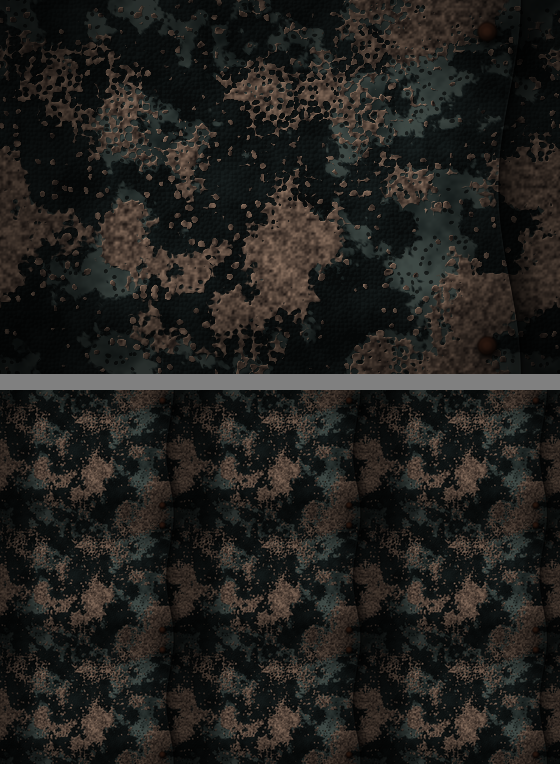
Top, the tile; bottom, the same tile 3 across and 3 down.
Write a Shadertoy shader that draws this texture.

```glsl
const float TAU = 6.2831853;

const vec3 TAR_DEEP = vec3(0.030, 0.040, 0.040);
const vec3 TAR_SHEEN = vec3(0.100, 0.132, 0.132);
const vec3 PAINT_DULL = vec3(0.095, 0.125, 0.122);
const vec3 PAINT_PALE = vec3(0.245, 0.285, 0.270);
const vec3 RUST_DARK = vec3(0.165, 0.132, 0.115);
const vec3 RUST_PALE = vec3(0.510, 0.415, 0.350);
const vec3 COPPER = vec3(0.340, 0.190, 0.125);

struct Layers { float rust, tar, grain, patches, pit, height; };

vec2 hash2(vec2 c) {
    vec3 q = fract(c.xyx * vec3(0.1031, 0.1030, 0.0973));
    q += dot(q, q.yzx + 33.33);
    return fract((q.xx + q.yz) * q.zy);
}

// Value noise that wraps after a whole number of repeats
float valueNoise(vec2 uv, vec2 reps, float seed) {
    vec2 p = uv * reps, i = floor(p), f = fract(p);
    f = f * f * (3.0 - 2.0 * f);
    float a = hash2(mod(i, reps) + seed).x;
    float b = hash2(mod(i + vec2(1, 0), reps) + seed).x;
    float c = hash2(mod(i + vec2(0, 1), reps) + seed).x;
    float d = hash2(mod(i + vec2(1, 1), reps) + seed).x;
    return mix(mix(a, b, f.x), mix(c, d, f.x), f.y);
}

float fbm(vec2 uv, vec2 reps, float seed, int octaves) {
    float sum = 0.0, total = 0.0, amp = 1.0;
    for (int i = 0; i < octaves; i++) {
        sum += amp * valueNoise(uv, reps, seed + float(i) * 7.0);
        total += amp;
        amp *= 0.6;
        reps *= 2.0;
    }
    return sum / total;
}

// Wrapping cellular noise: distance to the nearest centre and its random id
vec2 cells(vec2 uv, vec2 reps, float seed) {
    vec2 p = uv * reps, i = floor(p), f = fract(p);
    vec2 nearest = vec2(9.0, 0.0);
    for (int y = -1; y <= 1; y++)
    for (int x = -1; x <= 1; x++) {
        vec2 o = vec2(x, y);
        vec2 h = hash2(mod(i + o, reps) + seed);
        float d = length(o + 0.15 + 0.7 * h - f);
        if (d < nearest.x) nearest = vec2(d, fract(h.x * 7.3 + h.y * 3.1));
    }
    return nearest;
}

// Coverage and relief of the crust, the tar and the bare paint
Layers weather(vec2 uv) {
    vec2 wobble = vec2(valueNoise(uv, vec2(54, 36), 3.0), valueNoise(uv, vec2(54, 36), 19.0));
    vec2 warped = uv + 0.008 * (wobble - 0.5);
    float patches = fbm(warped, vec2(6, 4), 11.0, 6);
    float tarField = fbm(warped, vec2(9, 6), 47.0, 6);
    vec2 pore = cells(warped, vec2(75, 50), 5.0);
    vec2 blister = cells(warped, vec2(48, 32), 71.0);
    float bumps = cells(uv, vec2(132, 88), 29.0).x;
    float grain = fbm(uv, vec2(120, 80), 83.0, 2);

    float region = sin(TAU * (uv.y - 0.5)) + 0.6 * sin(TAU * (uv.x - 0.3));
    float lace = mix(0.12, 0.45, smoothstep(-0.6, 1.2, region));
    float dome = step(0.65, blister.y) * smoothstep(0.4, 0.1, blister.x);
    float score = patches - 0.58 - 0.6 * (tarField - 0.5) + lace * (pore.x - 0.45) + 0.25 * dome;

    float rust = smoothstep(-0.015, 0.025, score);
    float tar = smoothstep(0.465, 0.495, tarField);
    float pit = step(0.7, pore.y) * smoothstep(0.34, 0.2, pore.x);
    float crust = 0.45 + 0.5 * grain + 0.8 * clamp(score, 0.0, 0.3);
    float ground = mix(0.12 * grain - 0.15 * pit, 0.25 + 0.35 * (1.0 - bumps), tar);
    return Layers(rust, tar, grain, patches, pit, mix(ground, crust, rust));
}

vec3 surfaceColor(vec2 uv) {
    Layers s = weather(uv);
    float shade = s.height - weather(uv + vec2(-0.0013, 0.0022)).height;
    float mottling = fbm(uv, vec2(15, 10), 131.0, 4);

    vec3 tar = mix(TAR_DEEP, TAR_SHEEN, clamp(0.3 + 2.2 * shade + 1.2 * (mottling - 0.5), 0.0, 1.2));
    vec3 paint = mix(PAINT_DULL, PAINT_PALE, clamp(0.55 + 2.2 * (mottling - 0.5) + 0.8 * shade, 0.0, 1.0));
    paint *= 1.0 - 0.6 * s.pit;
    float tone = 0.42 + 1.2 * (s.grain - 0.5) + 0.9 * shade + 0.8 * (s.patches - 0.55);
    vec3 rust = mix(RUST_DARK, RUST_PALE, clamp(tone, -0.4, 1.1));
    return mix(mix(paint, tar, s.tar), rust, s.rust);
}

// Overlapping sheet edge with a shadow that fades before the wrap
vec3 addSheetEdge(vec3 color, vec2 uv) {
    float d = uv.x - 0.91 - 0.02 * cos(TAU * uv.y);
    float under = smoothstep(-0.001, 0.001, d);
    float strip = under * (1.0 - smoothstep(0.01, 0.07, d));
    float lip = smoothstep(-0.004, -0.001, d) * (1.0 - under);
    color *= 1.0 - 0.45 * strip - 0.4 * under * exp(-max(d, 0.0) / 0.005);
    return color + 0.03 * lip;
}

vec3 addRivet(vec3 color, vec2 uv, vec2 centre, float radius) {
    vec2 d = fract(uv - centre + 0.5) - 0.5;
    d.x *= iResolution.x / iResolution.y;
    float r = length(d) / radius, edge = 1.5 / (iResolution.y * radius);
    float shadow = smoothstep(0.8, 1.6, length(d / radius + vec2(-0.15, 0.25)));
    float light = 0.65 + 0.45 * dot(d / radius, vec2(-0.4, 0.7)) + 0.35 * smoothstep(0.7, 0.2, r);
    light *= 1.0 - 0.45 * smoothstep(0.7, 1.0, r);
    return mix(color * mix(0.35, 1.0, shadow), COPPER * light, smoothstep(1.0 + edge, 1.0 - edge, r));
}

void mainImage(out vec4 fragColor, in vec2 fragCoord) {
    vec2 uv = fragCoord / iResolution.xy;
    vec3 color = addSheetEdge(surfaceColor(uv), uv);
    for (int i = 0; i < 2; i++)
        color = addRivet(color, uv, vec2(0.87, 0.915 - 0.84 * float(i)), 0.026);

    // Periodic falloff towards the borders
    vec2 falloff = smoothstep(0.0, 0.5, 0.5 - 0.5 * cos(TAU * uv));
    color *= mix(0.55, 1.0, falloff.x) * mix(0.65, 1.0, falloff.y);
    fragColor = vec4(color, 1.0);
}
```
